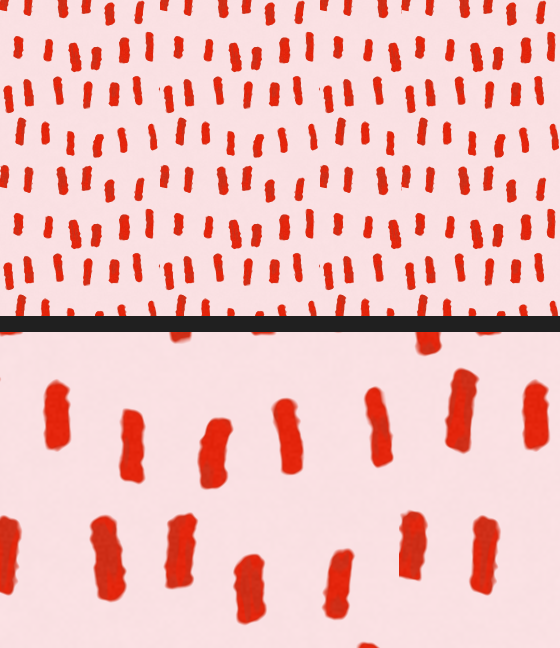
Top, the full canvas; bottom, a detail of the centre.
Give the GLSL for this pattern, as a Shadertoy shader.

```glsl
// Upright red paint dabs on pale pink paper, repeated in panels with visible seams.

float hash(vec2 p) {
    return fract(sin(dot(p, vec2(127.1, 311.7))) * 43758.55);
}

float noise(vec2 p) {
    vec2 i = floor(p), f = fract(p);
    f = f * f * (3.0 - 2.0 * f);
    return mix(mix(hash(i), hash(i + vec2(1, 0)), f.x),
               mix(hash(i + vec2(0, 1)), hash(i + vec2(1, 1)), f.x), f.y);
}

// Signed distance to one hand-painted dab; q is relative to its centre
float dab(vec2 q, vec2 id) {
    float halfLength = mix(0.034, 0.047, hash(id + 3.1));
    float halfWidth = mix(0.0105, 0.0165, hash(id + 5.7));
    float along = clamp(q.y / halfLength, -1.0, 1.0);

    // Taper, bent spine and slanted ends
    halfWidth *= 1.0 + 0.22 * (hash(id + 7.3) - 0.4) * along;
    q.x += 0.005 * (noise(vec2(q.y * 38.0, hash(id) * 50.0)) - 0.5);
    q.y += 0.5 * (hash(id + 9.2) - 0.5) * q.x;

    // Round top, blunter foot
    float roundness = q.y > 0.0 ? 0.85 : mix(0.3, 0.9, hash(id + 11.4));
    float radius = halfWidth * roundness;
    vec2 b = abs(q) - vec2(halfWidth, halfLength) + radius;
    float d = length(max(b, 0.0)) + min(max(b.x, b.y), 0.0) - radius;

    // Ragged brush edge
    return d + 0.004 * (noise(q * 130.0 + id * 17.0) - 0.5);
}

// Bright paint with darker streaks, pooled patches and a thin dark rim
vec3 paint(vec2 q, vec2 id, float d) {
    float streak = noise(q * vec2(170.0, 28.0) + id * 23.0);
    float pool = noise(q * vec2(55.0, 45.0) + id * 31.0);
    float dark = smoothstep(0.48, 0.68, 0.45 * streak + 0.55 * pool + 0.2 * (hash(id + 13.0) - 0.5));
    dark = max(dark, 0.65 * smoothstep(-0.0035, -0.001, d));
    vec3 red = mix(vec3(0.895, 0.145, 0.045), vec3(0.81, 0.18, 0.09), dark);
    return red + 0.03 * (noise(q * 300.0 + id) - 0.5);
}

void mainImage(out vec4 fragColor, in vec2 fragCoord) {
    vec2 uv = fragCoord / iResolution.y;
    float soft = max(0.0022, 0.75 / iResolution.y);

    // Panels: each restarts the layout, the third one is cut short
    float start = uv.x < 0.507 ? 0.0 : uv.x < 1.012 ? 0.507 : uv.x < 1.271 ? 1.012 : 1.271;
    vec2 p = vec2(uv.x - start, uv.y);

    // Paper with faint grain
    float grain = 0.6 * noise(uv * 230.0) + 0.4 * noise(uv * 60.0);
    vec3 color = vec3(0.98, 0.88, 0.89) + 0.014 * (grain - 0.5);

    // Jittered brick layout; rows repeat every four
    vec2 cell = vec2(0.0845, 0.14);
    float baseRow = floor(p.y / cell.y + 0.5);
    for (int j = -1; j <= 1; j++) {
        float row = baseRow + float(j);
        float shift = mod(row, 2.0) > 0.5 ? 0.2 : 0.7;
        float baseColumn = floor(p.x / cell.x - shift + 0.5);
        for (int i = -1; i <= 1; i++) {
            float column = baseColumn + float(i);
            vec2 id = vec2(column, mod(row, 4.0)) + 2.0;
            vec2 jitter = vec2(hash(id + 15.8), hash(id + 19.6)) - 0.5;
            vec2 q = p - vec2(column + shift, row) * cell - jitter * vec2(0.022, 0.05);

            // Mostly upright, with a small lean either way
            float lean = 0.32 * (hash(id + 21.5) - 0.5);
            q = mat2(cos(lean), sin(lean), -sin(lean), cos(lean)) * q;

            float d = dab(q, id);
            color = mix(color, paint(q, id, d), smoothstep(soft, -soft, d));
        }
    }
    fragColor = vec4(color, 1.0);
}
```
